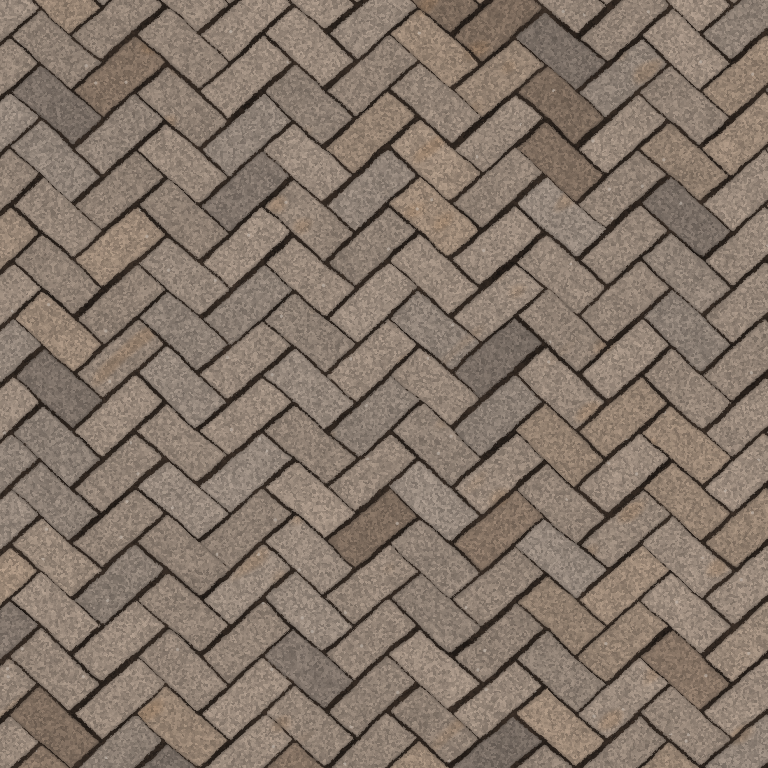
Write a WebGL 2 fragment shader that draws this texture.

```glsl
#version 300 es
precision highp float;
// Weathered herringbone paving: gritty taupe bricks with dark, uneven joints.

#define REPEATS vec2(6.1, 13.6)   // zigzags across, bricks down
#define SHIFT vec2(0.17, 0.517)   // phase of the pattern
#define GAP vec2(0.020, 0.048)    // half joints: falling, rising, in brick widths
#define CORNER 0.055              // corner radius, in brick widths
#define WOBBLE 0.020              // waviness of the brick edges
#define JITTER 0.05               // misplacement of single bricks
#define GRIT 330.0                // grains across the canvas
#define GRIT_DEPTH 0.36
#define TONE_SPREAD 0.10          // brightness range between bricks

uniform vec2 u_resolution;
out vec4 fragColor;

const float TAU = 6.2831853;
const vec3 TAUPE = vec3(0.578, 0.517, 0.465);
const vec3 GREY  = vec3(0.556, 0.506, 0.464);
const vec3 TAN   = vec3(0.590, 0.515, 0.448);
const vec3 BROWN = vec3(0.500, 0.430, 0.372);
const vec3 SLATE = vec3(0.482, 0.436, 0.400);
const vec3 RUST  = vec3(0.600, 0.450, 0.310);
const vec3 PALE  = vec3(0.760, 0.720, 0.680);
const vec3 JOINT = vec3(0.165, 0.133, 0.110);

float hash(vec2 p) {
    vec3 q = fract(p.xyx * vec3(0.1031, 0.1030, 0.0973));
    q += dot(q, q.yzx + 33.33);
    return fract((q.x + q.y) * q.z);
}

vec2 hash2(vec2 p) {
    return vec2(hash(p), hash(p + vec2(37.2, 91.7)));
}

// Cellular noise: distance to the nearest grain and that grain's random value.
vec2 grains(vec2 p) {
    vec2 cell = floor(p);
    vec2 nearest = vec2(9.0, 0.0);
    for (int y = -1; y <= 1; y++)
    for (int x = -1; x <= 1; x++) {
        vec2 id = cell + vec2(x, y);
        float d = distance(p, id + hash2(id));
        if (d < nearest.x) nearest = vec2(d, hash(id + 211.5));
    }
    return nearest;
}

// Layered sines, roughly -1 to 1.
float waves(vec2 p) {
    return 0.5 * sin(p.x + 1.7 * sin(p.y * 0.8))
         + 0.3 * sin(p.y * 2.1 + 1.3 * sin(p.x * 1.4))
         + 0.2 * sin((p.x - p.y) * 3.3 + 2.0);
}

float roundBox(vec2 p, vec2 halfSize, float radius) {
    vec2 q = abs(p) - halfSize + radius;
    return length(max(q, 0.0)) + min(max(q.x, q.y), 0.0) - radius;
}

// Slanted grid in which each brick covers two neighbouring cells.
vec2 slantedGrid(vec2 uv) {
    vec2 z = uv * REPEATS + SHIFT;
    vec2 g = vec2(z.y + 2.0 * z.x, z.y - 2.0 * z.x);
    g += 0.06 * vec2(waves(uv * 9.0), waves(uv.yx * 8.0 + 4.0));
    return g + WOBBLE * vec2(waves(g * 3.1), waves(g.yx * 3.4 + 7.0));
}

// Centre of the brick around a grid point; rising is set for one direction.
vec2 brickCentre(vec2 g, out bool rising) {
    vec2 cell = floor(g);
    float stair = mod(cell.x - cell.y, 4.0);
    rising = stair < 2.0;
    return rising ? cell + vec2(1.0 - stair, 0.5)
                  : cell + vec2(0.5, stair - 2.0);
}

vec3 brickColour(vec2 id) {
    float kind = hash(id * 2.0 + 5.0);
    vec3 c = mix(TAUPE, GREY, smoothstep(0.35, 0.60, kind));
    c = mix(c, TAN, smoothstep(0.62, 0.80, kind));
    if (kind > 0.89) c = BROWN;
    if (kind > 0.94) c = SLATE;
    return c * (1.0 + TONE_SPREAD * (hash(id * 2.0 + 63.0) - 0.5));
}

void main() {
    vec2 uv = gl_FragCoord.xy / u_resolution;
    vec2 g = slantedGrid(uv);
    bool rising;
    vec2 id = brickCentre(g, rising);

    // Brick outline, slightly moved, turned and resized
    vec2 rnd = hash2(id * 2.0 + 17.0) - 0.5;
    vec2 q = g - id + JITTER * rnd;
    q += 0.05 * (hash(id * 2.0 + 41.0) - 0.5) * vec2(-q.y, q.x);
    vec2 inset = GAP * (0.8 + 0.5 * hash(id * 2.0 + 29.0));
    vec2 halfSize = rising ? vec2(1.0, 0.5) : vec2(0.5, 1.0);
    float d = roundBox(q, halfSize - inset, CORNER);

    // Grit at two sizes
    vec2 fine = grains(uv * GRIT);
    vec2 coarse = grains(uv * GRIT * 0.5 + 31.0);
    float grit = 0.75 * (fine.y - 0.5) + 0.25 * (coarse.y - 0.5);
    d += 0.05 * grit;

    // Brick face: mottling, rust stains, pale flecks and worn rims
    vec3 face = brickColour(id);
    face *= 1.0 + 0.025 * waves(g * 2.3 + rnd * 40.0);
    float stain = smoothstep(0.55, 0.95, waves(uv * 31.0 + 2.0)) * step(0.7, hash(id * 2.0 + 83.0));
    face = mix(face, RUST, 0.25 * stain);
    face *= 1.0 + GRIT_DEPTH * grit;
    face = mix(face, PALE, 0.6 * step(0.996, coarse.y) * smoothstep(0.5, 0.2, coarse.x));
    face *= mix(0.86, 1.0, smoothstep(0.0, 0.07, -d));

    // Joint: dark soil, a little lighter where it is shallow
    vec3 soil = JOINT * (1.0 + 0.5 * grit + 0.25 * waves(g * 1.9 + 3.0));
    float pixel = 19.0 / min(u_resolution.x, u_resolution.y);
    float edge = max(0.018, 0.6 * pixel);
    fragColor = vec4(mix(face, soil, smoothstep(-edge, edge, d)), 1.0);
}
```
